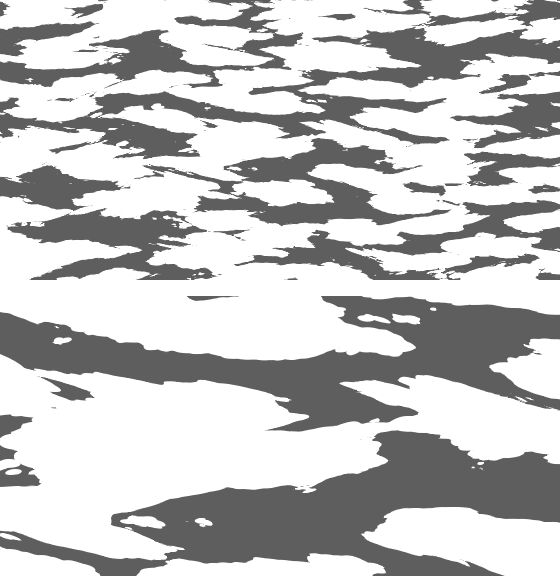
Top, the full canvas; bottom, a detail of the centre.
Give the GLSL for this pattern, as a Shadertoy shader.

```glsl
const vec3 CLOUD_WHITE = vec3(1.0);
const vec3 GAP_GREY = vec3(0.37);
const vec2 CELLS_PER_HEIGHT = vec2(2.8, 12.0); // flat, wide cells
const vec2 LACUNARITY = vec2(2.7, 2.05);       // smaller puffs get rounder
const float COVER_LEVEL = 0.722;               // leaves about a third as gaps
const float JITTER = 0.82;

vec2 hash22(vec2 p) {
    vec3 q = fract(p.xyx * vec3(0.1031, 0.1030, 0.0973));
    q += dot(q, q.yzx + 33.33);
    return fract((q.xx + q.yz) * q.zy);
}

// Distance to the nearest jittered point of a staggered grid
float cellDistance(vec2 p, float jitter) {
    float nearest = 8.0;
    for (int y = -1; y <= 1; y++) {
        float row = floor(p.y) + float(y);
        float stagger = 0.5 * mod(row, 2.0);
        float column = floor(p.x - stagger);
        for (int x = -1; x <= 1; x++) {
            vec2 cell = vec2(column + float(x), row);
            vec2 point = cell + 0.5 + jitter * (hash22(cell) - 0.5);
            vec2 toPoint = point + vec2(stagger, 0.0) - p;
            nearest = min(nearest, dot(toPoint, toPoint));
        }
    }
    return sqrt(nearest);
}

// Layered sines bend the rows and pull out sideways tongues
vec2 bend(vec2 p) {
    p.y += 0.25 * sin(p.x * 1.3 + 0.6) + 0.10 * sin(p.x * 3.7 + 2.1);
    p.x += 0.16 * sin(p.y * 2.3 + 1.2) + 0.07 * sin(p.y * 5.9 + 0.4);
    return p;
}

// Large puffs with ever smaller puffs along their rims
float puffField(vec2 p, float gain, vec2 lacunarity) {
    float sum = 0.0;
    float weight = 1.0;
    for (int octave = 0; octave < 4; octave++) {
        sum += weight * cellDistance(p, JITTER);
        p = p * lacunarity + vec2(17.3, 31.7);
        weight *= gain;
    }
    return sum;
}

// Coverage below a level, softened over about one screen sample
float coverage(float field, float level) {
    float slope = length(vec2(dFdx(field), dFdy(field)));
    return clamp(0.5 + (level - field) / max(slope, 1e-5), 0.0, 1.0);
}

void mainImage(out vec4 fragColor, in vec2 fragCoord) {
    vec2 uv = fragCoord / iResolution.y;
    vec2 p = bend(uv * CELLS_PER_HEIGHT + vec2(40.0, 20.0));
    float cloud = coverage(puffField(p, 0.38, LACUNARITY), COVER_LEVEL);
    fragColor = vec4(mix(GAP_GREY, CLOUD_WHITE, cloud), 1.0);
}
```
